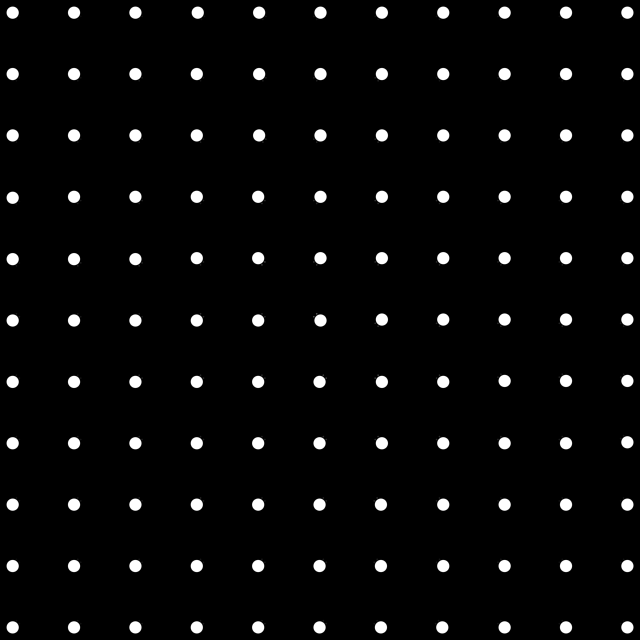
Give the GLSL for this pattern, as a WebGL 2 fragment shader.

```glsl
#version 300 es
precision highp float;
// An 11 by 11 grid of white dots on black. Each pixel finds its nearest dot;
// two diagonal seams nudge the dots behind them by one small step, and faint
// paired specks sit on the side of each dot that faces the canvas centre.

uniform vec2 u_resolution;
out vec4 fragColor;

const float DOTS_PER_SIDE = 11.0;
const float FIRST_CENTRE  = 0.0198;  // canvas edge to first dot centre
const float PITCH         = 0.0959;  // spacing between centres
const float DOT_RADIUS    = 0.0095;
const float SEAM_STEP     = 0.0015;  // nudge beyond a seam
const float SEAM_START    = 2.95;    // seam position in cells
const float SEAM_SLOPE    = 0.408;   // cells the seam drifts per row or column
const vec2  SPECK_OFFSET  = vec2(1.10, 0.62);  // in dot radii
const float SPECK_RADIUS  = 0.12;              // in dot radii
const float SPECK_FADE    = 2.5;     // fading away from the canvas centre
const vec3  BACKGROUND    = vec3(0.0);
const vec3  DOT_COLOUR    = vec3(1.0);
const vec3  SPECK_COLOUR  = vec3(0.38);

float hash(vec2 cell) {
    return fract(sin(dot(cell, vec2(127.1, 311.7))) * 43758.5);
}

// Antialiased coverage of a disc, given the offset from its centre.
float disc(vec2 offset, float radius, float pixel) {
    float edge = length(offset) - radius;
    return 1.0 - smoothstep(-0.7 * pixel, 0.7 * pixel, edge);
}

// Dot centre for a cell counted from the upper left.
vec2 dotCentre(vec2 cell) {
    vec2 beyondSeam = step(SEAM_START + SEAM_SLOPE * cell.yx, cell);
    return FIRST_CENTRE + PITCH * cell + SEAM_STEP * beyondSeam;
}

void main() {
    vec2 position = gl_FragCoord.xy / u_resolution;
    position.y = 1.0 - position.y;  // rows count downward
    float pixel = 1.0 / min(u_resolution.x, u_resolution.y);

    // Nearest dot
    vec2 cell = floor((position - FIRST_CENTRE) / PITCH + 0.5);
    cell = clamp(cell, 0.0, DOTS_PER_SIDE - 1.0);
    vec2 centre = dotCentre(cell);
    vec2 offset = position - centre;

    // Paired specks, folded about the diagonal that faces the canvas centre
    vec2 inward = offset * sign(0.5 - centre);
    vec2 folded = vec2(max(inward.x, inward.y), min(inward.x, inward.y));
    float speck = disc(folded - SPECK_OFFSET * DOT_RADIUS,
                       SPECK_RADIUS * DOT_RADIUS, pixel);
    speck *= exp(-SPECK_FADE * length(centre - 0.5)) * mix(0.6, 1.0, hash(cell));

    vec3 colour = mix(BACKGROUND, SPECK_COLOUR, speck);
    colour = mix(colour, DOT_COLOUR, disc(offset, DOT_RADIUS, pixel));
    fragColor = vec4(colour, 1.0);
}
```
